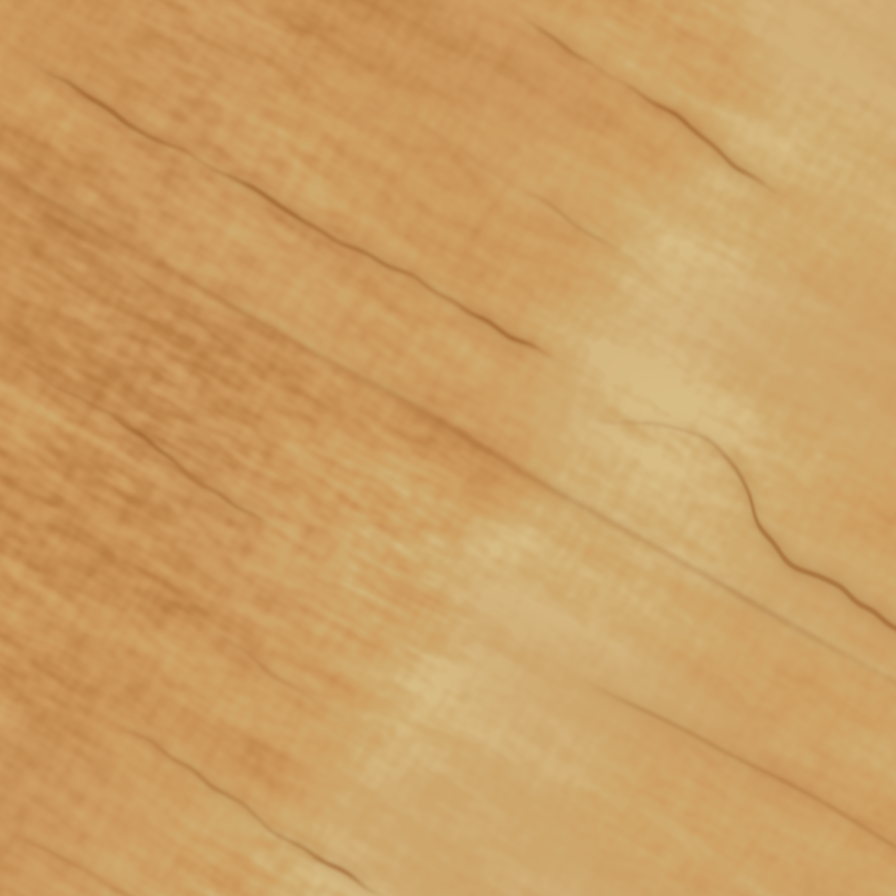
Write a three.js fragment shader that draws this texture.

```glsl
varying vec2 vUv;

const float GRAIN_ANGLE = -0.515;
const float SEAM_HEIGHT = 0.702;
const float SAPWOOD_EDGE = 0.28;
const float CRACK_ROWS = 8.0;
const float LONG_ROW = 5.0;
const float ROW_START = 0.065;
const float ROW_STEP = 0.152;
const float CRACK_WIDTH = 0.0034;
const float SEAM_WIDTH = 0.0045;
const float CRACK_TILT = -0.07;
const vec2 FLECK_CENTER = vec2(0.03, 0.53);

const vec3 UMBER = vec3(0.755, 0.535, 0.305);
const vec3 HONEY = vec3(0.797, 0.587, 0.355);
const vec3 AMBER = vec3(0.812, 0.632, 0.390);
const vec3 STRAW = vec3(0.814, 0.672, 0.438);
const vec3 CREAM = vec3(0.840, 0.727, 0.505);
const vec3 DULL_TAN = vec3(0.800, 0.640, 0.422);
const vec3 CRACK_BROWN = vec3(0.590, 0.350, 0.150);

float hash1(float n) {
  return fract(sin(n * 12.9898) * 43758.5453);
}

vec2 hashGradient(vec2 cell) {
  float turn = 6.28318 * fract(sin(dot(cell, vec2(127.1, 311.7))) * 43758.5453);
  return vec2(cos(turn), sin(turn));
}

float gradientNoise(vec2 p) {
  vec2 i = floor(p);
  vec2 f = p - i;
  vec2 u = f * f * f * (f * (f * 6.0 - 15.0) + 10.0);
  float a = dot(hashGradient(i), f);
  float b = dot(hashGradient(i + vec2(1.0, 0.0)), f - vec2(1.0, 0.0));
  float c = dot(hashGradient(i + vec2(0.0, 1.0)), f - vec2(0.0, 1.0));
  float d = dot(hashGradient(i + vec2(1.0, 1.0)), f - vec2(1.0, 1.0));
  return mix(mix(a, b, u.x), mix(c, d, u.x), u.y);
}

float fbm(vec2 p) {
  float sum = 0.0;
  float gain = 1.0;
  for (int i = 0; i < 3; i++) {
    sum += gain * gradientNoise(p);
    p = p * 2.03 + 17.3;
    gain *= 0.5;
  }
  return sum;
}

vec3 woodRamp(float tone) {
  float t = tone * 4.0;
  vec3 color = mix(UMBER, HONEY, clamp(t, -0.8, 1.0));
  color = mix(color, AMBER, clamp(t - 1.0, 0.0, 1.0));
  color = mix(color, STRAW, clamp(t - 2.0, 0.0, 1.0));
  return mix(color, CREAM, clamp(t - 3.0, 0.0, 1.2));
}

// Soft line at an offset across the grain, fading at both ends
float strand(float offset, float along, vec2 span, float width) {
  float d = offset / width;
  float ends = smoothstep(span.x, span.x + 0.10, along)
             * (1.0 - smoothstep(span.y - 0.09, span.y, along));
  return (exp(-d * d) + 0.3 * exp(-d * d * 0.06)) * ends;
}

// Odd rows carry clear cracks, even rows only faint ones
float rowCracks(vec2 g) {
  float ink = 0.0;
  for (float i = 0.0; i < CRACK_ROWS; i++) {
    float center = 0.2 * cos((i - 1.0) * 1.0472);
    float reach = i == LONG_ROW ? 0.38 : mix(0.16, 0.21, hash1(i + 4.0));
    float tilt = i == LONG_ROW ? 0.0 : CRACK_TILT * (g.x - center);
    float wander = 0.016 * gradientNoise(vec2(g.x * 5.0, i * 7.3 + 0.4))
                 + 0.006 * gradientNoise(vec2(g.x * 24.0, i * 5.7 + 0.3));
    float strength = mix(0.12, 0.34, mod(i, 2.0))
                   * clamp(0.85 + 1.5 * gradientNoise(vec2(g.x * 11.0, i * 3.1)), 0.3, 1.4);
    float offset = g.y - ROW_START - ROW_STEP * i - tilt - wander;
    ink += strength * strand(offset, g.x, center + vec2(-reach, reach), CRACK_WIDTH);
  }
  return ink;
}

float bentCrack(vec2 g) {
  float path = 0.79 + 0.04 * smoothstep(0.31, 0.43, g.x)
             - 0.073 * smoothstep(0.43, 0.60, g.x)
             + 0.012 * gradientNoise(vec2(g.x * 22.0, 2.4));
  float strength = 0.12 + 0.38 * smoothstep(0.38, 0.57, g.x);
  return strength * strand(g.y - path, g.x, vec2(0.28, 0.97), CRACK_WIDTH);
}

void main() {
  // Grain space: x runs along the fibres, y across them
  float c = cos(GRAIN_ANGLE);
  float s = sin(GRAIN_ANGLE);
  vec2 g = vec2(c * vUv.x + s * vUv.y, -s * vUv.x + c * vUv.y);
  vec2 w = g + vec2(0.0, 0.012 * gradientNoise(g * 3.5));

  // Broad tone: dark heartwood, then a pale band that settles down
  float edge = g.x + 0.05 * gradientNoise(g * vec2(3.0, 9.0));
  float sapwood = smoothstep(SAPWOOD_EDGE - 0.06, SAPWOOD_EDGE + 0.04, edge);
  float heartTone = mix(0.16, 0.43, smoothstep(-0.5, 0.3, g.x));
  float sapTone = mix(0.83, 0.56, smoothstep(0.31, 0.85, g.x));
  float tone = mix(heartTone, sapTone, sapwood);

  // Clouds and long fibre streaks
  tone += 0.29 * fbm(w * vec2(2.4, 4.5) + 3.7);
  tone += 0.32 * fbm(w * vec2(2.4, 17.0) + 11.0);

  // Flecks gathered in one figured patch, with cross-grain shimmer
  vec2 toPatch = (g - FLECK_CENTER) * vec2(4.2, 4.0);
  float flecked = 0.45 * smoothstep(-0.15, 0.3, gradientNoise(g * 3.0 + 5.2));
  flecked = flecked * (1.0 - 0.5 * sapwood) + 0.75 * exp(-dot(toPatch, toPatch));
  tone += (0.13 + 0.42 * flecked) * gradientNoise(w * vec2(15.0, 60.0));
  tone += (0.10 + 0.28 * flecked) * gradientNoise(w * vec2(38.0, 105.0) + 7.7);
  tone += (0.13 + 0.10 * flecked) * gradientNoise(g * vec2(75.0, 16.0));
  tone += 0.10 * gradientNoise(g * vec2(95.0, 80.0) + 2.9);

  // Long seam: paler lip above, darker board below
  float seam = g.y - SEAM_HEIGHT - 0.008 * gradientNoise(vec2(g.x * 5.0, 8.5));
  float above = smoothstep(-0.007, 0.007, seam);
  tone += mix(-0.12, 0.10, above) * exp(-abs(seam) * 18.0);

  vec3 color = woodRamp(tone);
  float dullness = smoothstep(-0.15, 0.35, gradientNoise(g * vec2(3.0, 5.0) + 31.0));
  color = mix(color, DULL_TAN, dullness * mix(0.08, 0.5, sapwood));

  float seamWear = 0.20 + 0.25 * gradientNoise(vec2(g.x * 8.0, 3.6));
  float ink = rowCracks(g) + bentCrack(g);
  ink += seamWear * strand(seam, g.x, vec2(-0.6, 1.0), SEAM_WIDTH);
  float lowerVein = g.y - 0.535 - 0.02 * gradientNoise(vec2(g.x * 5.0, 14.6));
  ink += 0.20 * strand(lowerVein, g.x, vec2(0.43, 1.0), CRACK_WIDTH);
  color = mix(color, CRACK_BROWN, clamp(ink, 0.0, 0.6));

  gl_FragColor = vec4(color, 1.0);
}
```
